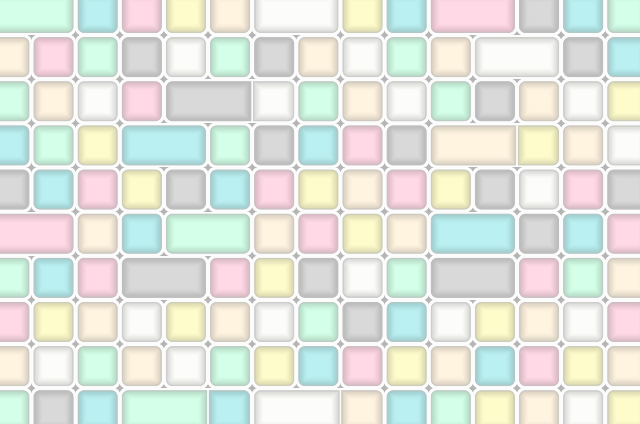
Give the GLSL for this pattern, as a Shadertoy shader.

```glsl
// Pastel rounded tiles in white frames, with small grey stars where frame corners meet.
// Each row is cut into blocks of five cells that may hold one double-width tile;
// a hash picks its place and a jittered lattice keeps adjacent colours different.

#define PITCH 0.1041                      // cell size, in canvas heights
#define GRID_ORIGIN vec2(0.0742, 0.0845)  // a grid crossing, in canvas heights
#define BLOCK 5.0                         // cells per block
#define WIDE_CHANCE 0.54                  // blocks that hold a wide tile
#define BUTT_CHANCE 0.28                  // wide tiles with a square right end
#define FRAME_INSET 0.046                 // half of the white gap, in cells
#define BUTT_INSET 0.018                  // half of the gap at a square end
#define TILE_RADIUS 0.15
#define FRAME_RADIUS 0.17
#define EDGE_SHADE 0.85                   // tile brightness at its rim
#define SHADE_DEPTH 0.23                  // reach of the rim shading
#define STAR_GREY vec3(0.71)

const vec3 PALETTE[7] = vec3[7](
    vec3(0.99, 0.99, 0.98),   // white
    vec3(1.00, 0.85, 0.90),   // pink
    vec3(0.83, 1.00, 0.91),   // mint
    vec3(1.00, 0.99, 0.80),   // yellow
    vec3(0.85, 0.85, 0.85),   // grey
    vec3(1.00, 0.955, 0.88),  // cream
    vec3(0.73, 0.94, 0.945)   // cyan
);

float hash(vec2 p) {
    vec3 q = fract(p.xyx * vec3(0.1031, 0.1030, 0.0973) + 0.37);
    q += dot(q, q.yzx + 33.33);
    return fract((q.x + q.y) * q.z);
}

// First column (x) and span in cells (y) of the tile covering a cell
vec2 findTile(vec2 cell) {
    float shift = floor(BLOCK * hash(vec2(cell.y, 71.0)));
    float block = floor((cell.x + shift) / BLOCK);
    vec2 seed = vec2(block, cell.y);
    float wideColumn = block * BLOCK - shift + floor((BLOCK - 1.0) * hash(seed + 19.0));
    float offset = cell.x - wideColumn;
    bool isWide = hash(seed + 43.0) < WIDE_CHANCE && offset >= 0.0 && offset < 2.0;
    return isWide ? vec2(wideColumn, 2.0) : vec2(cell.x, 1.0);
}

bool hasSquareEnd(vec2 tile, float row) {
    return tile.y > 1.0 && hash(vec2(tile.x, row) + 87.0) < BUTT_CHANCE;
}

// Slots step by 1..3 along a row and by 2..4 along a column
vec3 tileColour(vec2 cell) {
    float jitter = floor(2.0 * hash(cell + 131.0));
    return PALETTE[int(mod(2.0 * cell.x + 3.0 * cell.y + jitter, 7.0))];
}

float roundedBox(vec2 p, vec2 halfSize, float radius) {
    vec2 q = abs(p) - halfSize + radius;
    return length(max(q, 0.0)) + min(max(q.x, q.y), 0.0) - radius;
}

void mainImage(out vec4 fragColor, in vec2 fragCoord) {
    vec2 grid = (fragCoord / iResolution.y - GRID_ORIGIN) / PITCH;
    float pixel = 1.0 / (iResolution.y * PITCH);
    vec2 cell = floor(grid);

    // Tile under this point and the kind of end on the nearer side
    vec2 tile = findTile(cell);
    vec2 halfSize = 0.5 * vec2(tile.y, 1.0);
    vec2 p = grid - vec2(tile.x, cell.y) - halfSize;
    vec2 leftTile = findTile(vec2(tile.x - 1.0, cell.y));
    bool square = p.x > 0.0 ? hasSquareEnd(tile, cell.y) : hasSquareEnd(leftTile, cell.y);

    vec2 inset = vec2(square ? BUTT_INSET : FRAME_INSET, FRAME_INSET);
    float frame = roundedBox(p, halfSize, square ? 0.0 : FRAME_RADIUS);
    float face = roundedBox(p, halfSize - inset, square ? 0.01 : TILE_RADIUS);

    // White frame and the star left between frame corners
    vec3 colour = mix(vec3(0.99), STAR_GREY, smoothstep(0.0, pixel, frame - 0.004));

    // Tile face, darkened toward its rim, with a thin grey outline
    float glow = smoothstep(-0.02, SHADE_DEPTH, -face);
    vec3 fill = tileColour(vec2(tile.x, cell.y)) * mix(EDGE_SHADE, 1.0, glow);
    float outline = 1.0 - smoothstep(0.012, 0.012 + pixel, abs(face + 0.01));
    fill = mix(fill, vec3(0.76), 0.5 * outline);
    colour = mix(colour, fill, 1.0 - smoothstep(-0.5 * pixel, 0.5 * pixel, face));

    fragColor = vec4(colour, 1.0);
}
```
